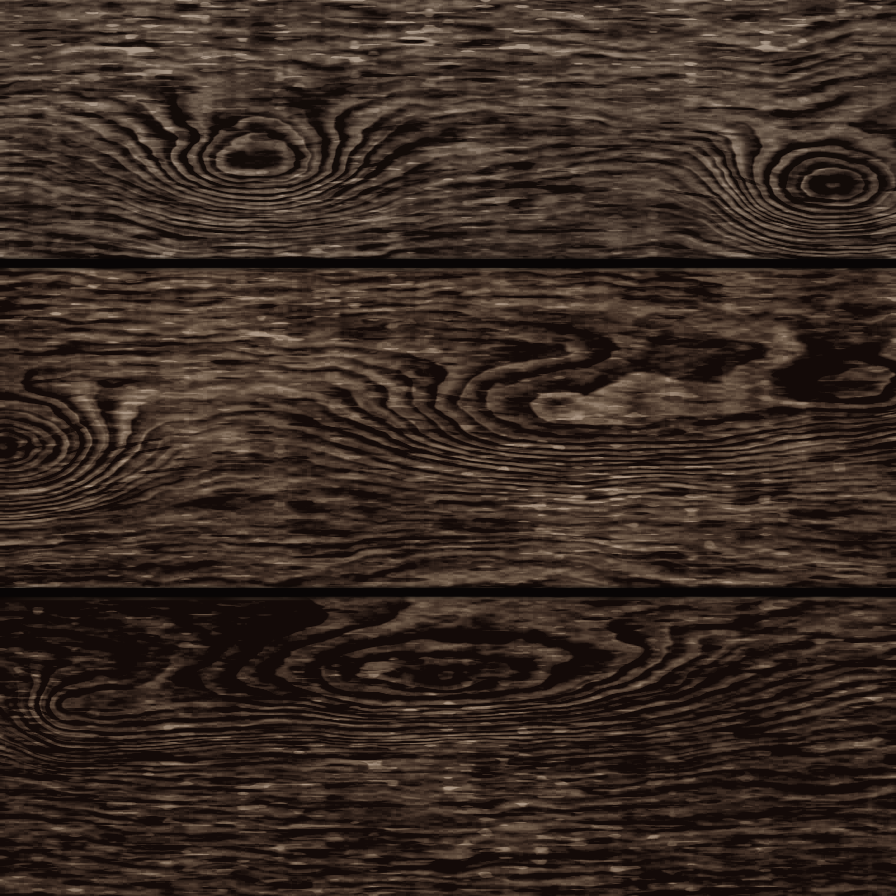
This texture is drawn by a WebGL 2 fragment shader. Its source:

```glsl
#version 300 es
precision highp float;
// Three dark, brushed oak planks with curling grain, knots and pale worn flecks.
uniform vec2 u_resolution;
out vec4 outColor;

const float PLANK_HEIGHT = 0.367;
const float PLANK_OFFSET = 0.028;
const vec3 SEAM = vec3(0.03, 0.02, 0.02);
const vec3 CHAR = vec3(0.075, 0.04, 0.03);
const vec3 UMBER = vec3(0.26, 0.19, 0.15);
const vec3 OAK = vec3(0.44, 0.36, 0.29);
const vec3 WORN = vec3(0.66, 0.58, 0.51);

float hash(vec2 p) {
  return fract(sin(dot(p, vec2(127.1, 311.7))) * 43758.5453);
}

float noise(vec2 p) {
  vec2 i = floor(p), f = fract(p);
  f = f * f * (3.0 - 2.0 * f);
  return mix(mix(hash(i), hash(i + vec2(1, 0)), f.x),
             mix(hash(i + vec2(0, 1)), hash(i + vec2(1, 1)), f.x), f.y);
}

float fbm(vec2 p) {
  float sum = 0.0, weight = 0.5;
  for (int i = 0; i < 4; i++) {
    sum += weight * noise(p);
    p = p * 2.03 + 11.7;
    weight *= 0.5;
  }
  return sum / 0.9375;
}

// Soft bump; radii hold left, right and vertical reach.
float knot(vec2 p, vec2 center, vec3 radii) {
  vec2 d = p - center;
  d /= vec2(d.x < 0.0 ? radii.x : radii.y, radii.z);
  return exp(-dot(d, d));
}

// Sum of the knots on one plank.
float knots(vec2 p, float row) {
  if (row > 1.5) return knot(p, vec2(0.29, 0.82), vec3(0.14, 0.12, 0.065))
                      + knot(p, vec2(0.92, 0.79), vec3(0.12, 0.14, 0.065));
  if (row > 0.5) return knot(p, vec2(0.0, 0.50), vec3(0.10, 0.13, 0.065))
                      + knot(p, vec2(0.60, 0.54), vec3(0.18, 0.32, 0.07))
                      + 0.5 * knot(p, vec2(0.99, 0.57), vec3(0.12, 0.10, 0.04));
  return knot(p, vec2(0.47, 0.245), vec3(0.27, 0.30, 0.065))
       + 0.6 * knot(p, vec2(0.08, 0.20), vec3(0.06, 0.16, 0.045));
}

// Height whose contour lines are the growth rings; knots flatten the slope into loops.
float grainHeight(vec2 p, float row, float bump) {
  vec2 seed = vec2(row * 17.3, row * 5.1);
  float axis = row > 1.5 ? 0.81 : row > 0.5 ? 0.53 : 0.24;
  return mix(p.y, axis, 0.7 * min(bump, 1.0)) + 0.14 * bump
       + 0.05 * (noise(p * vec2(3.0, 5.0) + seed) - 0.5)
       + 0.026 * (fbm(p * vec2(12.0, 26.0) + seed) - 0.5);
}

// Dark late-wood line, sharp on one side and soft on the other.
float ringLine(float phase, float blur) {
  float s = fract(phase);
  float line = smoothstep(0.25, 0.75, s) * (1.0 - smoothstep(0.9 - min(blur, 0.4), 1.0, s));
  return mix(line, 0.4, smoothstep(0.4, 0.9, blur));
}

// Crisp strands centred on zero.
float strands(vec2 p, vec2 density) {
  return smoothstep(0.2, 0.8, noise(p * density)) - 0.5;
}

// Thin horizontal dashes above a noise threshold.
float dashes(vec2 p, vec2 density, float threshold) {
  return smoothstep(threshold, threshold + 0.14, noise(p * density));
}

vec3 woodRamp(float tone) {
  vec3 color = mix(CHAR, UMBER, clamp((tone - 0.12) / 0.38, 0.0, 1.0));
  color = mix(color, OAK, clamp((tone - 0.50) / 0.34, 0.0, 1.0));
  return mix(color, WORN, clamp((tone - 0.84) / 0.36, 0.0, 1.0));
}

// Broad light and shade over the boards.
float boardTone(vec2 p, float row) {
  float tone = row > 1.5 ? 0.60 : row > 0.5 ? 0.60 : 0.42;
  tone += 0.36 * (fbm(p * vec2(4.0, 7.0) + row * 9.0) - 0.5);
  tone -= 0.28 * knot(p, vec2(0.05, 0.31), vec3(0.2, 0.3, 0.08));
  tone -= 0.12 * smoothstep(0.7, 1.0, p.x) * smoothstep(0.9, 0.2, p.y);
  return tone + 0.06 * smoothstep(0.82, 0.96, p.y);
}

void main() {
  vec2 p = gl_FragCoord.xy / u_resolution;
  float rowCoord = (p.y + PLANK_OFFSET) / PLANK_HEIGHT;
  float row = floor(rowCoord);
  float local = fract(rowCoord) * PLANK_HEIGHT;
  float bump = knots(p, row);
  float height = grainHeight(p, row, bump);

  // Growth rings, strongest around the knots
  float phase = height * 70.0 + 1.6 * noise(vec2(p.x * 4.0, height * 24.0));
  float ringWeight = mix(0.26, 0.56, smoothstep(0.02, 0.4, bump));
  ringWeight *= 0.4 + 1.2 * noise(vec2(p.x * 9.0, phase * 0.6));
  float tone = boardTone(p, row) - 0.06 * bump;
  tone -= ringWeight * (ringLine(phase, fwidth(phase)) - 0.15);

  // Fibres following the rings, then straight brushed pores
  tone += 0.24 * strands(vec2(p.x * 0.4, height), vec2(24.0, 110.0));
  tone += 0.22 * strands(vec2(p.x, height), vec2(26.0, 210.0));
  tone += 0.24 * strands(p, vec2(70.0, 300.0));
  tone += 0.14 * (hash(floor(p * vec2(190.0, 420.0))) - 0.5);
  tone -= 0.32 * dashes(p + vec2(0.0, 0.3 * height), vec2(24.0, 170.0), 0.68);

  // Cross-cut saw marks and pale worn flecks
  float sawn = smoothstep(0.45, 0.7, fbm(p * vec2(3.0, 6.0) + 40.0));
  tone += 0.12 * sawn * (noise(p * vec2(170.0, 26.0)) - 0.5);
  float wear = 0.25 + 0.5 * noise(p * vec2(5.0, 9.0) + 70.0) + 0.3 * smoothstep(0.84, 0.94, p.y);
  tone += 0.60 * wear * dashes(p, vec2(48.0, 280.0), 0.74);

  vec3 color = woodRamp(tone);
  float gray = dot(color, vec3(0.3, 0.59, 0.11));
  color = mix(color, vec3(gray), row > 1.5 ? 0.15 : 0.0);

  // Plank seams with a faint lit edge below
  float pixel = 1.0 / u_resolution.y;
  float edge = min(local, PLANK_HEIGHT - local);
  float litEdge = 1.0 - smoothstep(0.0008, 0.0016 + pixel, abs(PLANK_HEIGHT - local - 0.007));
  color = mix(color, OAK, 0.6 * litEdge * noise(vec2(p.x * 25.0, row)));
  color *= mix(0.6, 1.0, smoothstep(0.004, 0.010, edge));
  color = mix(SEAM, color, smoothstep(0.0042, 0.0046 + pixel, edge));
  outColor = vec4(color, 1.0);
}
```
